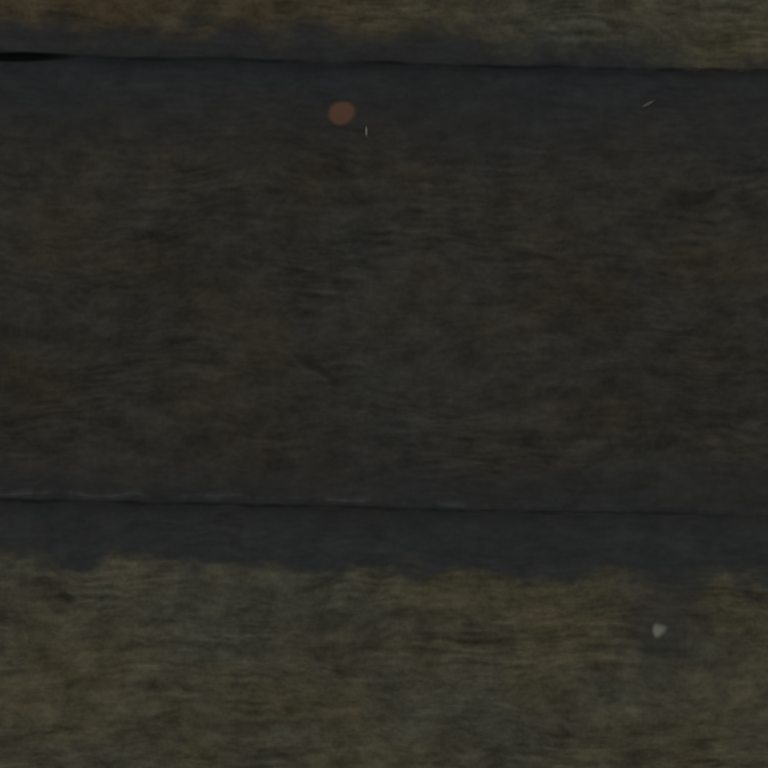
This texture is drawn by a three.js fragment shader. Its source:

```glsl
varying vec2 vUv;

const float PLANK_HEIGHT = 0.579;
const float TOP_SEAM = 0.928;
const float SEAM_TILT = 0.022;
const vec3 DARK_WOOD = vec3(0.158, 0.152, 0.134);
const vec3 OLIVE_WOOD = vec3(0.210, 0.202, 0.162);
const vec3 BROWN_WOOD = vec3(0.195, 0.160, 0.115);
const vec3 DAMP_STAIN = vec3(0.131, 0.137, 0.143);
const vec3 SEAM_SHADOW = vec3(0.080, 0.084, 0.088);
const vec3 RUST = vec3(0.310, 0.215, 0.165);
const vec3 PALE_CHIP = vec3(0.400, 0.400, 0.360);

vec2 hashGradient(vec2 cell) {
  vec3 p = fract(cell.xyx * vec3(0.1031, 0.1030, 0.0973));
  p += dot(p, p.yzx + 33.33);
  float angle = 6.28318 * fract((p.x + p.y) * p.z);
  return vec2(cos(angle), sin(angle));
}

float gradientNoise(vec2 p) {
  vec2 i = floor(p);
  vec2 f = p - i;
  vec2 u = f * f * f * (f * (f * 6.0 - 15.0) + 10.0);
  vec2 e = vec2(0.0, 1.0);
  float low = mix(dot(hashGradient(i), f), dot(hashGradient(i + e.yx), f - e.yx), u.x);
  float high = mix(dot(hashGradient(i + e), f - e), dot(hashGradient(i + e.yy), f - e.yy), u.x);
  return mix(low, high, u.y);
}

float fbm(vec2 p) {
  float sum = 0.0;
  float amplitude = 0.6;
  for (int octave = 0; octave < 4; octave++) {
    sum += amplitude * gradientNoise(p);
    p = p * 2.03 + 17.3;
    amplitude *= 0.6;
  }
  return sum;
}

// Short warped fibres over rounder mottling and fine pores
float woodGrain(vec2 p, float plank) {
  vec2 q = p + plank * 3.7;
  q.y += 0.020 * gradientNoise(q * vec2(5.0, 7.0)) + 0.005 * gradientNoise(q * vec2(24.0, 30.0));
  float fibres = fbm(q * vec2(11.0, 52.0));
  float patches = smoothstep(-0.25, 0.30, gradientNoise(q * vec2(6.0, 11.0) + 8.0));
  float streaks = gradientNoise(q * vec2(24.0, 140.0)) * patches;
  float mottling = fbm(q * vec2(22.0, 34.0) + 5.0);
  float pores = gradientNoise(q * vec2(75.0, 130.0)) + 0.6 * gradientNoise(q * 190.0);
  return 0.28 * fibres + 0.30 * streaks + 0.38 * mottling + 0.16 * pores;
}

// Band between two signed heights around a seam
float band(float height, float bottom, float top, float bottomSoft, float topSoft) {
  return smoothstep(bottom - bottomSoft, bottom + bottomSoft, height)
       * (1.0 - smoothstep(top - topSoft, top + topSoft, height));
}

float spot(vec2 p, vec2 center, vec2 radius, float softness) {
  float d = length((p - center) / radius);
  return 1.0 - smoothstep(1.0 - softness, 1.0 + softness, d);
}

vec3 plankColor(vec2 p, float plank) {
  float olive = step(0.5, abs(plank));
  vec3 color = mix(DARK_WOOD, OLIVE_WOOD, olive);
  float topLeft = step(plank, -0.5) * (1.0 - smoothstep(0.25, 0.75, p.x));
  color = mix(color, BROWN_WOOD, 0.55 * topLeft);
  float broad = fbm(p * vec2(3.0, 5.0) + plank * 11.0);
  color *= 1.0 + 0.18 * broad + woodGrain(p, plank) * mix(0.75, 0.90, olive);
  float tint = fbm(p * vec2(5.0, 7.0) + 23.0);
  return color * (1.0 + tint * vec3(0.12, 0.02, -0.12));
}

vec3 addSeam(vec3 color, vec2 p, float index) {
  float wobble = 0.005 * fbm(vec2(p.x * 9.0, index * 5.3 + 0.4));
  float h = p.y - (TOP_SEAM - index * PLANK_HEIGHT - SEAM_TILT * p.x + wobble);
  float rightSide = smoothstep(0.55, 0.95, p.x);

  // Damp stain with a ragged rim, diffuse under the upper seam
  float ragged = 0.045 * fbm(p * vec2(10.0, 17.0) + index * 7.0);
  float below = mix(-0.085, -0.076 - 0.016 * rightSide, index);
  float above = mix(0.040 - 0.035 * rightSide, 0.030, index);
  float stain = band(h + ragged, below, above, mix(0.080, 0.014, index), mix(0.022, 0.055, index));
  vec3 damp = DAMP_STAIN * (1.0 + 0.55 * woodGrain(p, 4.0 + index));
  color = mix(color, damp, 0.85 * stain);

  // Worn lip, soft shadow and a broken dark gap
  float wear = smoothstep(-0.25, 0.20, fbm(vec2(p.x * 16.0, index * 3.1 + 0.7)));
  float lipLine = h - 0.010 - 0.006 * gradientNoise(vec2(p.x * 22.0, 2.6));
  color += 0.065 * exp(-abs(lipLine) * 300.0) * wear * index * (1.0 - 0.8 * rightSide);
  float shadow = exp(-abs(h + 0.005) * mix(150.0, 90.0, index));
  color = mix(color, SEAM_SHADOW, 0.50 * shadow * (1.0 - 0.45 * rightSide * index));
  float broken = smoothstep(-0.30, 0.25, fbm(vec2(p.x * 13.0, index * 4.7 + 0.3)));
  float gap = 1.0 - smoothstep(0.0, 0.0048, abs(h));
  return mix(color, SEAM_SHADOW * 0.7, gap * mix(0.15, 0.65, broken) * (1.0 - 0.5 * rightSide * index));
}

void main() {
  vec2 p = vUv;
  float plank = floor((TOP_SEAM - SEAM_TILT * p.x - p.y) / PLANK_HEIGHT);
  vec3 color = plankColor(p, plank);
  for (int i = 0; i < 2; i++) color = addSeam(color, p, float(i));

  // Open end of the gap, knots and small marks
  vec2 rough = p + 0.008 * vec2(gradientNoise(p * 45.0), gradientNoise(p * 45.0 + 31.0));
  color *= 1.0 - 0.70 * spot(p, vec2(0.020, 0.926), vec2(0.062, 0.006), 0.45);
  color *= 1.0 - 0.28 * spot(rough, vec2(0.895, 0.742), vec2(0.030, 0.012), 0.80);
  color *= 1.0 - 0.25 * spot(rough + vec2(0.0, 0.6 * (p.x - 0.415)), vec2(0.415, 0.520), vec2(0.025, 0.006), 0.80);
  color *= 1.0 - 0.35 * spot(rough, vec2(0.085, 0.223), vec2(0.010, 0.007), 0.70);
  color = mix(color, DAMP_STAIN, 0.50 * spot(rough, vec2(0.865, 0.195), vec2(0.045, 0.060), 0.90));
  color = mix(color, RUST, 0.80 * spot(mix(p, rough, 0.3), vec2(0.445, 0.853), vec2(0.017, 0.015), 0.25));
  color = mix(color, PALE_CHIP, 0.75 * spot(rough, vec2(0.859, 0.181), vec2(0.007, 0.008), 0.60));
  color = mix(color, PALE_CHIP, 0.70 * spot(p, vec2(0.477, 0.829), vec2(0.0015, 0.006), 0.50));
  vec2 tilted = vec2(p.x, p.y - 0.5 * (p.x - 0.844));
  color = mix(color, PALE_CHIP, 0.45 * spot(tilted, vec2(0.844, 0.865), vec2(0.007, 0.002), 0.60));
  gl_FragColor = vec4(color, 1.0);
}
```
